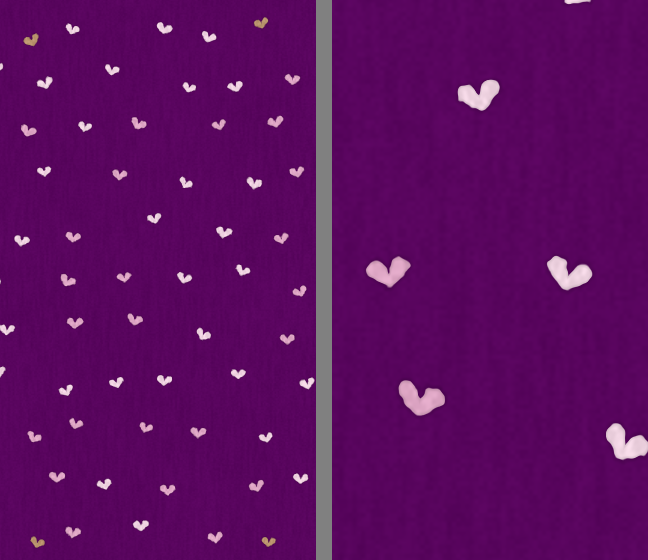
Left, the full canvas; right, a detail of the centre.
Write a WebGL 2 fragment shader that draws this pattern.

```glsl
#version 300 es
precision highp float;
// Small hand-cut felt hearts scattered over deep purple cloth.
// A staggered, jittered grid places them; each heart is two tapered
// petals, rotated and slightly ragged, with gold ones near the corners.

uniform vec2 u_resolution;
out vec4 fragColor;

// Integer hash: two random values in 0..1 per lattice point
vec2 hash2(vec2 cell) {
    uvec2 v = uvec2(ivec2(cell) + 4096) * 1664525u + 1013904223u;
    v.x += v.y * 1664525u;
    v.y += v.x * 1664525u;
    v ^= v >> 16u;
    v.x += v.y * 1664525u;
    v.y += v.x * 1664525u;
    v ^= v >> 16u;
    return vec2(v & 65535u) / 65535.0;
}

float noise(vec2 p) {
    vec2 i = floor(p), f = fract(p);
    f = f * f * (3.0 - 2.0 * f);
    float low = mix(hash2(i).x, hash2(i + vec2(1, 0)).x, f.x);
    float high = mix(hash2(i + vec2(0, 1)).x, hash2(i + vec2(1, 1)).x, f.x);
    return mix(low, high, f.y);
}

// Distance to a petal that widens from the heart's tip to its lobe
float petal(vec2 p, vec2 lobe, float radius) {
    vec2 tip = vec2(0.0, -0.42);
    vec2 axis = lobe - tip;
    float t = clamp(dot(p - tip, axis) / dot(axis, axis), 0.0, 1.0);
    return length(p - tip - axis * t) - mix(0.24, radius, t);
}

// Wide heart with unequal lobes, about two units across
float heart(vec2 p, float lean) {
    float left = petal(p, vec2(-0.55, 0.22 - lean), 0.42 + 0.3 * lean);
    float right = petal(p, vec2(0.55, 0.22 + lean), 0.42 - 0.3 * lean);
    return min(left, right);
}

// Purple cloth with faint vertical threads and grain
vec3 cloth(vec2 p) {
    float thread = noise(p * vec2(140.0, 22.0)) - 0.5;
    float grain = noise(p * 210.0) - 0.5;
    float patches = noise(p * 5.0) - 0.5;
    float shade = 0.025 * thread + 0.025 * grain + 0.012 * patches;
    return vec3(0.347, 0.018, 0.368) + shade * vec3(1.0, 0.35, 1.0);
}

void main() {
    vec2 p = gl_FragCoord.xy / u_resolution.x;
    float pixel = 1.0 / u_resolution.x;
    vec2 canvas = vec2(1.0, u_resolution.y / u_resolution.x);
    vec2 spacing = vec2(0.2, 0.16);
    vec3 color = cloth(p);

    // Visit the nearby cells of the staggered grid
    for (int j = -1; j <= 1; j++) {
        float row = floor(p.y / spacing.y) + float(j);
        float stagger = 0.5 * mod(row, 2.0) - 0.15;
        for (int i = -1; i <= 1; i++) {
            float column = floor(p.x / spacing.x - stagger) + float(i);
            vec2 cell = vec2(column, row);
            vec2 jitter = (hash2(cell) - 0.5) * vec2(0.1, 0.08);
            vec2 look = hash2(cell + 71.0);
            vec2 shape = hash2(cell + 193.0);
            vec2 center = (cell + vec2(stagger + 0.5, 0.5)) * spacing + jitter;

            // Local heart space, turned and roughened at the rim
            float angle = (shape.x - 0.5) * 0.75;
            float size = mix(0.0225, 0.0265, shape.y);
            mat2 turn = mat2(cos(angle), -sin(angle), sin(angle), cos(angle));
            vec2 q = turn * (p - center) / size;
            float ragged = (noise(q * 4.0 + cell * 17.0) - 0.5) * 0.13;
            float d = heart(q, (look.y - 0.5) * 0.22) + ragged;
            float edge = 0.8 * pixel / size;
            float cover = 1.0 - smoothstep(-edge, edge, d);

            // Pale or rose felt, gold close to a corner
            vec3 felt = look.x < 0.53 ? vec3(0.94, 0.83, 0.885)
                                      : vec3(0.875, 0.655, 0.775);
            vec2 inset = min(center, canvas - center);
            if (length(inset) < 0.2) felt = vec3(0.73, 0.58, 0.43);
            felt += (noise(q * vec2(5.0, 3.5) + cell * 31.0) - 0.5) * 0.09;
            felt *= 1.0 - 0.1 * smoothstep(-0.16, 0.0, d);

            // Soft shadow hugging the rim, then the heart itself
            color *= 1.0 - 0.12 * (1.0 - smoothstep(0.0, 0.22, d));
            color = mix(color, felt, cover);
        }
    }
    fragColor = vec4(color, 1.0);
}
```
